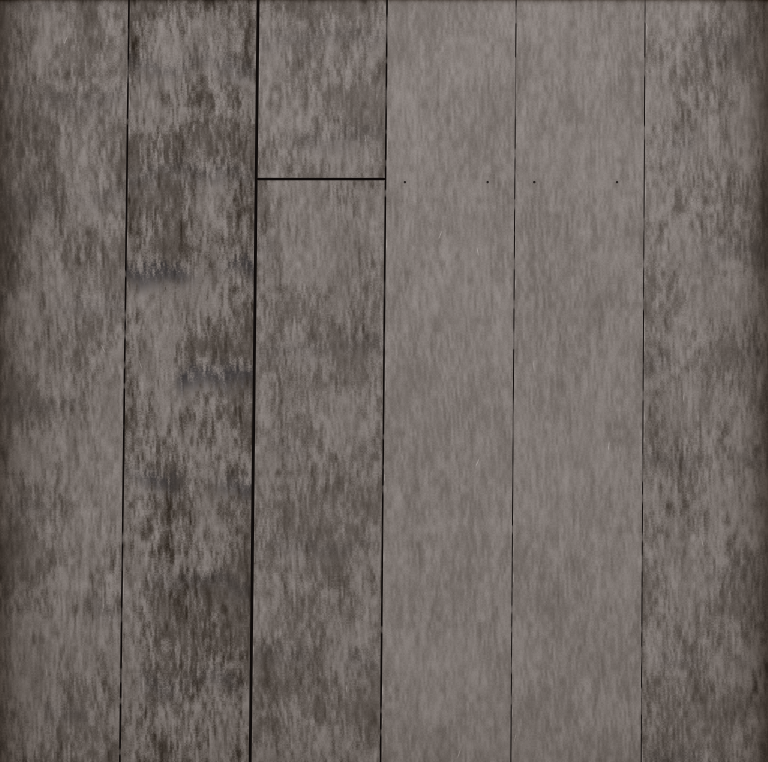
Give the GLSL for this texture, as a WebGL 1 fragment shader.

```glsl
precision highp float;
// Six upright, slightly leaning planks of worn grey-brown wood with dark seams.
// Each plank seeds its own noise: fibres, curly figure, mottling and bluish
// stain bands set a tone, which a colour ramp turns into wood.
uniform vec2 u_resolution;

#define PLANK_WIDTH 0.168
#define BUTT_JOINT_Y 0.765
#define SEAM_THIN 0.0012
#define SEAM_EXTRA 0.0025
#define BAND_PITCH 0.135
#define FIBRE_CONTRAST 0.75
#define BASE_TONE 0.90
#define DARK_WOOD vec3(0.25, 0.22, 0.195)
#define PALE_WOOD vec3(0.55, 0.52, 0.505)
#define STAIN vec3(0.22, 0.21, 0.22)
#define GAP vec3(0.06, 0.045, 0.04)

float hash(vec2 p) {
  vec3 q = fract(p.xyx * vec3(0.1031, 0.1030, 0.0973));
  q += dot(q, q.yzx + 33.33);
  return fract((q.x + q.y) * q.z);
}

float noise(vec2 p) {
  vec2 i = floor(p), f = fract(p);
  f = f * f * (3.0 - 2.0 * f);
  return mix(mix(hash(i), hash(i + vec2(1.0, 0.0)), f.x),
             mix(hash(i + vec2(0.0, 1.0)), hash(i + vec2(1.0, 1.0)), f.x), f.y);
}

float fbm(vec2 p) {
  float sum = 0.0, amp = 0.53;
  for (int k = 0; k < 4; k++) {
    sum += amp * noise(p);
    p = p * 2.03 + 17.7;
    amp *= 0.5;
  }
  return sum;
}

// Antialiased coverage of a line of the given width at distance d
float line(float d, float width, float px) {
  return clamp((0.5 * width - abs(d)) / px + 0.5, 0.0, 1.0);
}

// Pale scratches: one short leaning dash in a few of the cells
float scratches(vec2 uv, float px) {
  vec2 grid = vec2(41.0, 47.0), cell = floor(uv * grid);
  vec2 p = fract(uv * grid) - 0.5;
  float lean = (hash(cell + 9.0) - 0.5) * 0.9;
  float dash = line((p.x - lean * p.y) / grid.x, 0.0010, px);
  return dash * smoothstep(0.35, 0.1, abs(p.y)) * step(0.988, hash(cell + 71.0));
}

void main() {
  vec2 uv = gl_FragCoord.xy / u_resolution;
  float px = 1.0 / u_resolution.x;

  // Plank index and position across the plank
  float lean = 0.0135 - 0.010 * uv.x;
  float across = (uv.x + lean * (1.0 - uv.y)) / PLANK_WIDTH;
  float id = min(floor(across), 5.0);
  float local = across - id;
  float isThird = 1.0 - step(0.5, abs(id - 2.0));
  float board = id + 10.0 * isThird * step(BUTT_JOINT_Y, uv.y);
  vec2 seed = vec2(board * 37.0 + 5.0, board * 19.0 + 3.0);
  float figure = 0.55 + 0.4 * cos((id - 1.0) * 1.25);

  // Short fibres and dark pores along the plank, with a gentle drift
  float drift = 0.012 * fbm(vec2(local * 2.0, uv.y * 5.0) + seed);
  vec2 along = vec2(uv.x + drift + 0.02 * uv.y, uv.y);
  float fine = noise(along * vec2(330.0, 95.0) + seed) - 0.5;
  float coarse = noise(along * vec2(150.0, 30.0) + seed + 30.0) - 0.5;
  float grit = hash(floor(uv * 512.0)) - 0.5;
  float fibre = 0.40 * fine + 0.25 * coarse + 0.16 * grit;
  fibre *= 0.62 + 0.50 * figure;
  float pores = smoothstep(0.66, 0.92, noise(along * vec2(230.0, 50.0) + seed + 90.0));

  // Curly figure and cloudy mottling, torn up by the fibres
  float field = fbm(vec2(local * 1.3, uv.y * 5.0) + seed + 40.0);
  float curl = sin(field * 75.0) * smoothstep(0.35, 0.6, field);
  float cloud = fbm(vec2(local * 3.0, uv.y * 15.0) + seed);
  float mottle = smoothstep(0.36, 0.72, cloud - 0.5 * fibre);

  // Ragged horizontal stain bands, strongest on the second plank
  float wobble = 0.05 * (fbm(vec2(local * 3.0, uv.y * 9.0) + seed + 80.0) - 0.5);
  float bandY = uv.y + wobble + 0.03 * fibre - 0.37 - 0.04 * (id - 1.0);
  float toBand = mod(bandY + 0.5 * BAND_PITCH, BAND_PITCH) - 0.5 * BAND_PITCH;
  float reach = smoothstep(0.30, 0.36, uv.y) * smoothstep(0.76, 0.66, uv.y);
  float onSecond = 1.0 - step(0.5, abs(id - 1.0));
  float patches = smoothstep(0.30, 0.60, noise(vec2(local * 3.5, uv.y * 16.0) + seed));
  float band = exp(-toBand * toBand / 0.00016) * patches;
  band *= mix(0.45 * figure * figure, 0.95, onSecond * reach);
  float streak = smoothstep(0.56, 0.78, fbm(along * vec2(60.0, 9.0) + seed + 60.0));

  // Tone to colour
  float tone = BASE_TONE + 0.14 * (uv.y - 0.5) + FIBRE_CONTRAST * fibre;
  tone -= figure * (0.17 + 0.40 * mottle + 0.25 * streak + 0.22 * pores);
  tone += figure * 0.05 * curl + 0.04 * (hash(seed) - 0.5);
  vec3 color = mix(DARK_WOOD, PALE_WOOD, tone);
  color = mix(color, STAIN, clamp(band * (0.62 - 0.8 * fibre), 0.0, 0.8));
  color += 0.14 * scratches(uv, px);

  // Warm shading towards the sides, bottom and upper rim
  float shade = 0.40 * exp(-uv.x * 34.0) + 0.46 * exp((uv.x - 1.0) * 42.0);
  shade += 0.08 * exp(-uv.y * 14.0) + 0.4 * exp((uv.y - 1.0) * 400.0);
  color *= 1.0 - min(shade, 0.85) * vec3(0.92, 1.0, 1.08);

  // Long seams: the second is widest and solid, the others are broken up
  float seam = floor(across + 0.5);
  float seamX = (across - seam) * PLANK_WIDTH;
  float nearSecond = exp(-1.0 * (seam - 2.0) * (seam - 2.0));
  float wear = noise(vec2(seam * 13.0, uv.y * 75.0));
  float width = SEAM_THIN + SEAM_EXTRA * nearSecond;
  float broken = smoothstep(0.15, 0.45, wear + 0.4 * nearSecond);
  float inside = step(0.5, seam) * step(seam, 5.5);
  float gap = line(seamX, width, px) * mix(0.35, 1.0, broken);
  float rim = line(seamX - 0.5 * width - 0.001, 0.0012, px) * smoothstep(0.65, 0.9, wear);
  color += 0.10 * rim * inside;
  gap = max(gap * inside, isThird * line(uv.y - BUTT_JOINT_Y, 0.0032, px));

  // Paired nail holes on the two smooth planks
  vec2 nail = vec2((abs(local - 0.47) - 0.32) * PLANK_WIDTH, uv.y - BUTT_JOINT_Y + 0.004);
  float smoothPlank = step(2.5, id) * step(id, 4.5);
  gap = max(gap, 0.8 * smoothPlank * line(length(nail), 0.003, px));

  gl_FragColor = vec4(mix(color, GAP, gap), 1.0);
}
```
